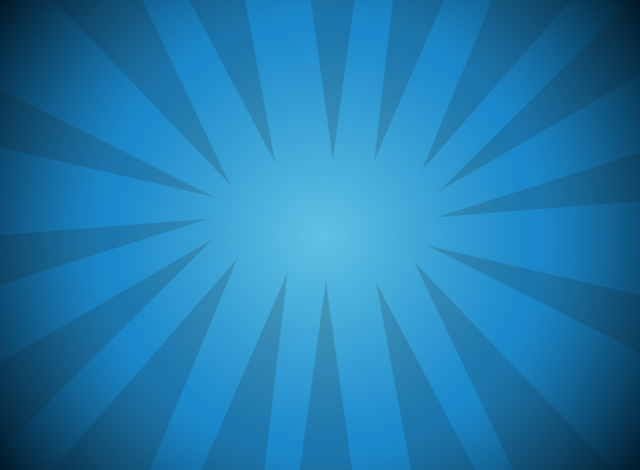
A Shadertoy shader for this background:

```glsl
// A blue sunburst: a pale central glow, sixteen translucent shadow rays
// and a dark vignette. Rays are wedge distance functions whose tips sit
// around a rounded ring, set in opposed pairs with slightly uneven cuts.

const vec3 GLOW  = vec3(0.375, 0.760, 0.890);
const vec3 SKY   = vec3(0.105, 0.535, 0.795);
const vec3 SHADE = vec3(0.130, 0.180, 0.200);
const vec3 NIGHT = vec3(0.000, 0.090, 0.145);

const vec2  GLOW_CENTRE = vec2(0.002, -0.002);
const float GLOW_RADIUS = 0.44;
const float SHADE_ALPHA = 0.20;
const float VIGNETTE_START = 0.46;
const float VIGNETTE_END   = 0.85;
const float VIGNETTE_CURVE = 1.25;

const vec2 RING_CENTRE = vec2(0.0124, 0.0342);
const vec2 RING_RADII  = vec2(0.2447, 0.1294);
const vec2 DRIFT_COS   = vec2(-0.0074, 0.0020);
const vec2 DRIFT_SIN   = vec2(0.0078, 0.0092);

// Uneven cut of each opposed ray pair; angles in degrees.
const int PAIRS = 8;
const float HEADING[PAIRS] = float[](11.1, 37.4, 58.2, 74.9, 90.0, 109.2, 124.6, 160.1);
const float SPREAD[PAIRS]  = float[](6.6, 7.4, 9.4, 8.45, 7.85, 8.7, 9.15, 6.85);
const float WOBBLE[PAIRS]  = float[](0.8, -0.3, -2.7, 0.3, -1.7, 1.5, 6.5, -0.9);
const float REACH[PAIRS]   = float[](1.0, 1.068, 1.088, 1.0, 1.0, 1.079, 1.023, 1.019);

vec2 unitVector(float angle) {
    return vec2(cos(angle), sin(angle));
}

// Distance to the sides of an endless wedge opening from the origin.
float wedge(vec2 p, vec2 axis, float halfAngle) {
    float along = dot(p, axis);
    float across = abs(axis.x * p.y - axis.y * p.x);
    return across * cos(halfAngle) - along * sin(halfAngle);
}

// Antialiased coverage of all rays.
float rayMask(vec2 p, float pixel) {
    float nearest = 1e3;
    for (int i = 0; i < PAIRS; i++) {
        float slot = 180.0 * float(i) / float(PAIRS);
        vec2 swing = unitVector(radians(2.0 * slot));
        vec2 middle = RING_CENTRE + DRIFT_COS * swing.x + DRIFT_SIN * swing.y;
        vec2 tip = RING_RADII * REACH[i] * unitVector(radians(slot + WOBBLE[i]));
        vec2 axis = unitVector(radians(HEADING[i]));
        float halfAngle = radians(SPREAD[i]);
        vec2 q = p - middle;
        nearest = min(nearest, wedge(q - tip, axis, halfAngle));
        nearest = min(nearest, wedge(q + tip, -axis, halfAngle));
    }
    return clamp(0.5 - nearest / pixel, 0.0, 1.0);
}

void mainImage(out vec4 fragColor, in vec2 fragCoord) {
    vec2 p = (fragCoord - 0.5 * iResolution.xy) / iResolution.y;
    float radius = length(p - GLOW_CENTRE);

    // Glow and rays
    vec3 color = mix(GLOW, SKY, min(radius / GLOW_RADIUS, 1.0));
    color = mix(color, SHADE, SHADE_ALPHA * rayMask(p, 1.2 / iResolution.y));

    // Vignette
    float fade = clamp((radius - VIGNETTE_START) / (VIGNETTE_END - VIGNETTE_START), 0.0, 1.0);
    color = mix(color, NIGHT, pow(fade, VIGNETTE_CURVE));

    fragColor = vec4(color, 1.0);
}
```
